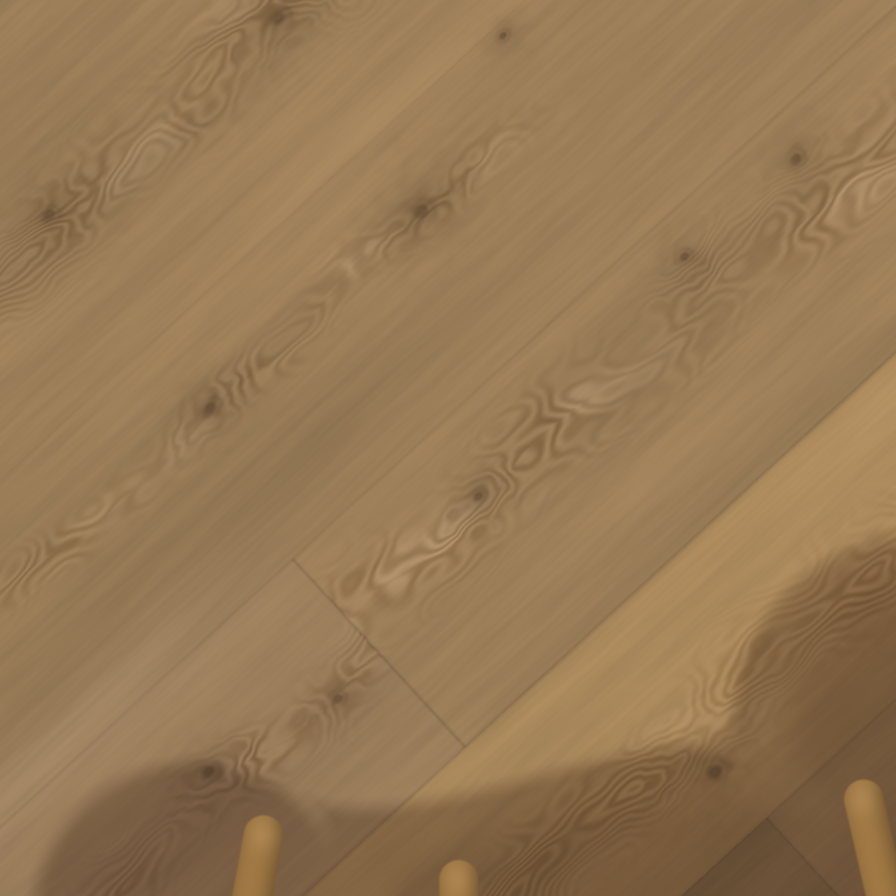
Write a three.js fragment shader that draws this texture.

```glsl
// Diagonal oak floorboards with knots, swirling veins, a soft shadow and chair legs
varying vec2 vUv;

vec2 gradientAt(vec2 cell) {
  vec3 h = fract(cell.xyx * vec3(0.1031, 0.1030, 0.0973));
  h += dot(h, h.yzx + 33.33);
  float angle = 6.2832 * fract((h.x + h.y) * h.z);
  return vec2(cos(angle), sin(angle));
}

float noise(vec2 p) {
  vec2 i = floor(p), f = p - i;
  vec2 u = f * f * f * (f * (f * 6.0 - 15.0) + 10.0);
  vec2 e = vec2(1.0, 0.0);
  float low = mix(dot(gradientAt(i), f), dot(gradientAt(i + e), f - e), u.x);
  float high = mix(dot(gradientAt(i + e.yx), f - e.yx), dot(gradientAt(i + 1.0), f - 1.0), u.x);
  return mix(low, high, u.y);
}

// x runs along the boards, y across them
vec2 toBoard(vec2 p) {
  return vec2(dot(p, vec2(0.737, 0.676)), dot(p, vec2(-0.676, 0.737)));
}

float softMin(float a, float b, float k) {
  float h = clamp(0.5 + 0.5 * (b - a) / k, 0.0, 1.0);
  return mix(b, a, h) - k * h * (1.0 - h);
}

float span(float a, float b, float x, float soft) {
  return smoothstep(a - soft, a + soft, x) * (1.0 - smoothstep(b - soft, b + soft, x));
}

float bell(float x, float width) {
  return exp(-x * x / (width * width));
}

float shadowDistance(vec2 p) {
  float seat = length(p - vec2(0.215, -0.03)) - 0.18;
  float rail = max(p.y - 0.10 - 0.07 * smoothstep(0.4, 0.8, p.x), 0.36 - p.x);
  float back = length(p - vec2(1.03, 0.19)) - 0.215;
  return softMin(softMin(seat, rail, 0.03), back, 0.04);
}

// Round wooden peg standing on the floor, lit along its middle
vec3 addLeg(vec3 color, vec2 p, vec2 top, vec2 foot) {
  vec2 axis = foot - top, q = p - top;
  float along = clamp(dot(q, axis) / dot(axis, axis), 0.0, 1.0);
  float d = length(q - axis * along);
  float side = (q.x - axis.x * along) / 0.023;
  vec3 wood = vec3(0.64, 0.48, 0.27) * (0.97 - 0.17 * side * side - 0.08 * side);
  wood += 0.05 * bell(length(q), 0.018);
  return mix(color, wood, 1.0 - smoothstep(0.020, 0.024, d));
}

void main() {
  vec2 b = toBoard(vUv);
  float row = floor((b.y + 0.229) / 0.285);
  bool cutBoard = row == 0.0 && b.x < 0.495;

  // Board tint and broad streaks
  vec3 color = vec3(0.62, 0.502, 0.352);
  if (row == -1.0) color = vec3(0.665, 0.535, 0.36);
  if (cutBoard) color = vec3(0.615, 0.497, 0.36);
  if (row == -2.0 && b.x < 0.69) color *= 0.93;
  color *= 0.965 + 0.05 * vUv.x;
  color *= 1.0 + 0.05 * bell(b.y - 0.36, 0.04) - 0.05 * bell(b.y - 0.13, 0.04);
  color += vec3(0.035, 0.035, 0.045) * bell(b.y - 0.08, 0.04) * (1.0 - smoothstep(0.2, 0.6, b.x));
  color *= 1.0 + 0.08 * noise(vec2(b.x * 1.5, b.y * 15.0) + row * 7.0);

  // Fine grain
  float grain = noise(vec2(b.x * 4.0, b.y * 70.0)) + 0.7 * noise(vec2(b.x * 14.0, b.y * 210.0));
  color *= 1.0 + 0.045 * grain;

  // Knots: position and size
  vec3 knots[11];
  knots[0] = vec3(0.472, 0.766, 0.019);
  knots[1] = vec3(0.765, 0.714, 0.011);
  knots[2] = vec3(0.534, 0.446, 0.012);
  knots[3] = vec3(0.889, 0.824, 0.013);
  knots[4] = vec3(0.056, 0.762, 0.014);
  knots[5] = vec3(0.311, 0.980, 0.018);
  knots[6] = vec3(0.235, 0.546, 0.015);
  knots[7] = vec3(0.378, 0.221, 0.012);
  knots[8] = vec3(0.234, 0.140, 0.015);
  knots[9] = vec3(0.799, 0.139, 0.020);
  knots[10] = vec3(0.562, 0.961, 0.009);
  float core = 0.0, halo = 0.0;
  for (int i = 0; i < 11; i++) {
    vec2 q = toBoard(vUv - knots[i].xy) * vec2(0.75, 1.0);
    float r = length(q) / knots[i].z * (1.0 + 0.5 * noise(q * 70.0 + float(i)));
    core += bell(r, 0.65) * (0.75 + 0.25 * sin(r * 9.0 + q.x * 200.0));
    halo += bell(r, 2.2);
  }

  // Veins: contour lines of a warped field, bent around the knots
  float center = -0.04, width = 0.043, strength = 1.0;
  if (cutBoard) { center = -0.075; width = 0.03; }
  if (row == 1.0) { center = 0.237; width = 0.021; strength = 1.0 - smoothstep(0.85, 1.15, b.x); }
  if (row == 2.0) { center = 0.517; width = 0.043; }
  if (row == -1.0) { center = -0.395; width = 0.045; }
  if (row == -2.0 || row > 2.0) strength = 0.0;
  float offset = b.y - center + 0.035 * noise(vec2(b.x * 7.0, row * 5.0 + 0.4));
  float warp = noise(vec2(b.x * 6.0, b.y * 15.0) + 3.0) + 0.3 * noise(vec2(b.x * 17.0, b.y * 38.0));
  float field = abs(offset) * 0.6 + 0.075 * warp + 0.022 * halo;
  float lines = sin(field * 520.0);
  float vein = strength * bell(offset, width) * (0.65 + 0.7 * noise(vec2(b.x * 8.0, row + b.y * 12.0)));
  color *= 1.0 - vec3(0.06, 0.08, 0.10) * vein;
  color += vein * vec3(0.055, 0.055, 0.05) * lines;
  color += vein * 0.07 * smoothstep(0.1, 0.4, warp);
  color *= 1.0 - vec3(0.08, 0.09, 0.10) * min(halo, 1.0);
  color = mix(color, vec3(0.34, 0.26, 0.18), 0.62 * min(core, 1.0));

  // Seams between boards and at their ends
  float seam = 0.7 * bell(b.y + 0.229, 0.0025) + 0.2 * bell(b.y - 0.341, 0.002);
  seam += 0.35 * bell(b.y - 0.056, 0.002) + 0.5 * bell(b.y + 0.514, 0.002);
  seam += 0.8 * bell(b.x - 0.495, 0.002) * span(-0.229, 0.056, b.y, 0.002);
  seam += 0.5 * bell(b.x - 0.69, 0.002) * (1.0 - step(-0.514, b.y));
  color *= 1.0 - 0.13 * seam;
  color *= 1.0 - 0.06 * bell(b.y + 0.219, 0.018) * smoothstep(0.45, 0.6, b.x);

  // Soft shadow with a deeper middle
  float d = shadowDistance(vUv);
  float shade = 1.0 - smoothstep(-0.018, 0.014, d);
  float deep = (1.0 - smoothstep(-0.10, -0.025, d)) * smoothstep(0.3, 0.6, vUv.x);
  color *= mix(vec3(1.0), vec3(0.79, 0.76, 0.75), shade);
  color *= 1.0 - vec3(0.11, 0.13, 0.14) * deep;

  // Chair legs
  color = addLeg(color, vUv, vec2(0.294, 0.068), vec2(0.274, -0.04));
  color = addLeg(color, vUv, vec2(0.512, 0.018), vec2(0.513, -0.06));
  color = addLeg(color, vUv, vec2(0.964, 0.108), vec2(0.998, -0.04));

  gl_FragColor = vec4(color, 1.0);
}
```
